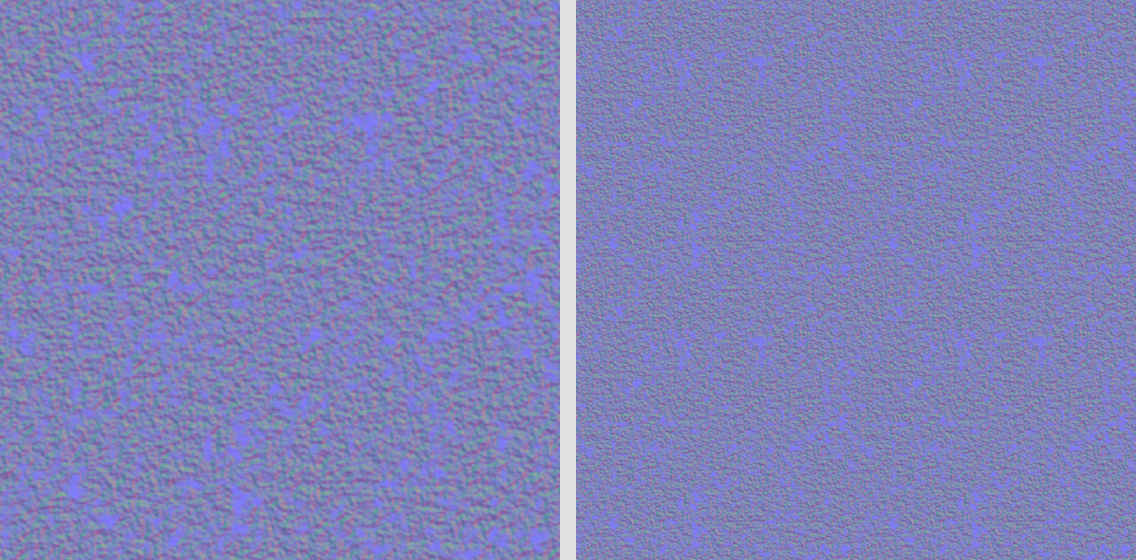
Left: one tile. Right: repeated 2 by 2.
A Shadertoy shader for this texture map:

```glsl
// Tileable tangent-space normal map of rough plaster with small smooth patches.

const vec2 GRAIN_AXIS = vec2(0.7071, -0.7071); // direction of the steepest slopes

// Integer hash of a lattice cell, 0..1.
float hash(ivec2 cell, int seed) {
    uint h = uint(cell.x) * 1597334677u ^ uint(cell.y) * 3812015801u ^ uint(seed) * 2654435769u;
    h = (h ^ (h >> 16)) * 2246822519u;
    h = (h ^ (h >> 13)) * 3266489917u;
    h ^= h >> 16;
    return float(h >> 8) / 16777216.0;
}

// Lattice gradient, wrapped to the period and stretched along the grain axis.
vec2 gradient(ivec2 cell, int period, int seed, float lean) {
    float angle = 6.28319 * hash(cell % period, seed);
    vec2 g = vec2(cos(angle), sin(angle));
    return g + lean * dot(g, GRAIN_AXIS) * GRAIN_AXIS;
}

// Periodic gradient noise: x = value, yz = slope in cell units.
vec3 noise(vec2 uv, int period, int seed, float lean) {
    vec2 p = uv * float(period);
    ivec2 cell = ivec2(floor(p));
    vec2 f = fract(p);
    vec2 u = f * f * f * (f * (f * 6.0 - 15.0) + 10.0);
    vec2 du = 30.0 * f * f * (f * (f - 2.0) + 1.0);

    vec2 ga = gradient(cell, period, seed, lean);
    vec2 gb = gradient(cell + ivec2(1, 0), period, seed, lean);
    vec2 gc = gradient(cell + ivec2(0, 1), period, seed, lean);
    vec2 gd = gradient(cell + ivec2(1, 1), period, seed, lean);
    float a = dot(ga, f);
    float b = dot(gb, f - vec2(1.0, 0.0));
    float c = dot(gc, f - vec2(0.0, 1.0));
    float d = dot(gd, f - 1.0);

    float twist = a - b - c + d;
    float value = a + u.x * (b - a) + u.y * (c - a) + u.x * u.y * twist;
    vec2 slope = ga + u.x * (gb - ga) + u.y * (gc - ga) + u.x * u.y * (ga - gb - gc + gd)
               + du * (u.yx * twist + vec2(b, c) - a);
    return vec3(value, slope);
}

// Slope of the grainy surface, summed over grain sizes.
vec2 grainSlope(vec2 uv) {
    return 0.38 * noise(uv, 41, 1, 0.3).yz
         + 0.60 * noise(uv, 79, 2, 0.4).yz
         + 0.55 * noise(uv, 118, 3, 0.4).yz;
}

// Coverage of the worn, smooth patches, 0..1, from broad zones to small specks.
float smoothPatches(vec2 uv) {
    float n = 0.25 * noise(uv, 6, 4, 0.0).x
            + 0.35 * noise(uv, 17, 5, 0.0).x
            + 0.55 * noise(uv, 34, 6, 0.0).x
            + 0.50 * noise(uv, 63, 7, 0.0).x;
    return smoothstep(-0.12, 0.56, n);
}

// Encodes a slope as a softened normal colour; unresolved grit lowers the blue.
vec3 normalColor(vec2 slope, float roughness) {
    float steepness = dot(slope, slope);
    vec2 tilt = 0.075 * roughness * slope * inversesqrt(1.0 + 0.15 * steepness);
    float facing = inversesqrt(1.0 + roughness * roughness * (1.7 + 2.2 * steepness));
    vec2 level = vec2(0.5, mix(0.47, 0.512, min(roughness, 1.0)));
    return vec3(level - tilt, 0.5 + 0.5 * facing);
}

void mainImage(out vec4 fragColor, in vec2 fragCoord) {
    vec2 uv = fragCoord / iResolution.xy;
    float roughness = mix(1.36, 0.22, smoothPatches(uv));
    fragColor = vec4(normalColor(grainSlope(uv), roughness), 1.0);
}
```
